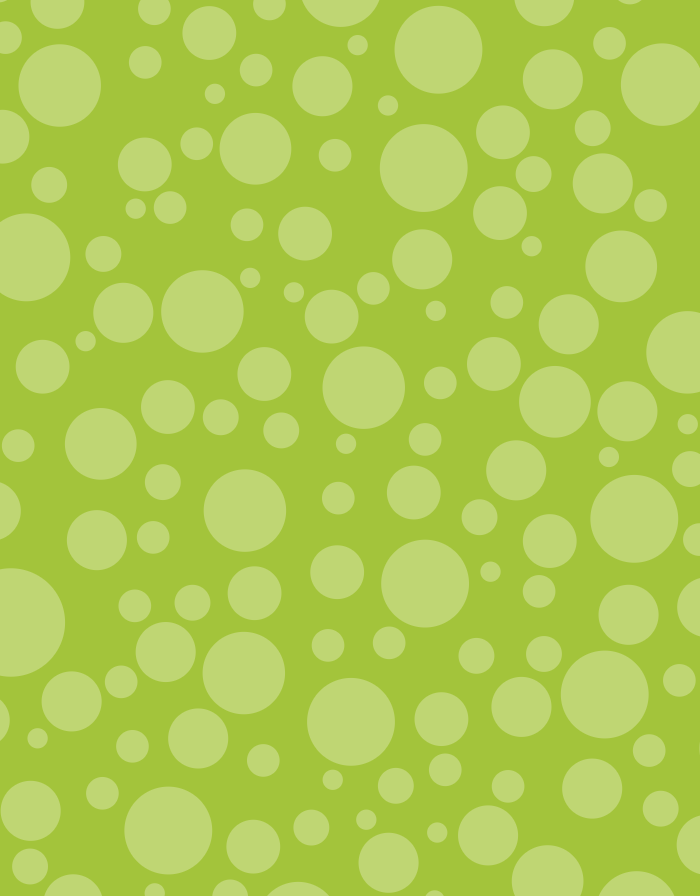
A Shadertoy shader for this pattern:

```glsl
// Pale green discs of mixed sizes scattered without overlap over a flat lime ground.

// Each size class lives on its own turned grid, so no common rows show.
const float LARGE_CELL = 0.2, MEDIUM_CELL = 0.115, SMALL_CELL = 0.075;
const float LARGE_TURN = 0.42, MEDIUM_TURN = 1.1, SMALL_TURN = 0.12;
const vec3 NO_DISC = vec3(-9.0, -9.0, 0.0);

vec3 hash(vec2 cell, float seed) {
    vec3 p = fract(vec3(cell + 57.0, seed + 3.0) * vec3(0.1031, 0.1030, 0.0973));
    p += dot(p, p.yxz + 33.33);
    return fract((p.xxy + p.yxx) * p.zyx);
}

mat2 turn(float angle) {
    float c = cos(angle), s = sin(angle);
    return mat2(c, s, -s, c);
}

vec2 cellAt(vec2 p, float size, float angle) {
    return floor(turn(angle) * p / size);
}

// Random centre that keeps a disc of this radius inside its cell.
vec2 centreIn(vec2 cell, float size, float angle, float radius, vec2 random) {
    vec2 jitter = (2.0 * random - 1.0) * (0.5 * size - radius - 0.003);
    return turn(-angle) * ((cell + 0.5) * size + jitter);
}

// Signed distance to a disc stored as centre and radius.
float discDistance(vec2 p, vec3 disc) {
    return length(p - disc.xy) - disc.z;
}

vec3 largeDisc(vec2 cell) {
    vec3 h = hash(cell, 0.0);
    float radius = h.z < 0.25 ? 0.0605 : h.z < 0.5 ? 0.049 : h.z < 0.75 ? 0.046 : 0.040;
    return vec3(centreIn(cell, LARGE_CELL, LARGE_TURN, radius, h.xy), radius);
}

float largeGap(vec2 p) {
    vec2 home = cellAt(p, LARGE_CELL, LARGE_TURN);
    float gap = 1.0;
    for (int i = 0; i < 9; i++) {
        vec2 cell = home + vec2(i % 3 - 1, i / 3 - 1);
        gap = min(gap, discDistance(p, largeDisc(cell)));
    }
    return gap;
}

// Medium discs take the first try that clears the large ones.
vec3 mediumDisc(vec2 cell) {
    for (int attempt = 0; attempt < 2; attempt++) {
        vec3 h = hash(cell, 11.0 + float(attempt));
        float radius = h.z < 0.5 ? 0.0335 : 0.030;
        vec2 centre = centreIn(cell, MEDIUM_CELL, MEDIUM_TURN, radius, h.xy);
        if (largeGap(centre) > radius + 0.008) return vec3(centre, radius);
    }
    return NO_DISC;
}

// Small discs fill what is left; the last tries use tiny ones.
vec3 smallDisc(vec2 cell) {
    vec2 middle = turn(-SMALL_TURN) * (cell + 0.5) * SMALL_CELL;
    vec2 home = cellAt(middle, MEDIUM_CELL, MEDIUM_TURN);
    vec3 mediums[9];
    for (int i = 0; i < 9; i++)
        mediums[i] = mediumDisc(home + vec2(i % 3 - 1, i / 3 - 1));

    for (int attempt = 0; attempt < 6; attempt++) {
        vec3 h = hash(cell, 23.0 + float(attempt));
        float radius = attempt > 3 ? 0.0113 : h.z < 0.6 ? 0.0182 : 0.0200;
        vec2 centre = centreIn(cell, SMALL_CELL, SMALL_TURN, radius, h.xy);
        float gap = largeGap(centre);
        for (int i = 0; i < 9; i++) gap = min(gap, discDistance(centre, mediums[i]));
        if (gap > radius + 0.007) return vec3(centre, radius);
    }
    return NO_DISC;
}

void mainImage(out vec4 fragColor, in vec2 fragCoord) {
    vec2 p = fragCoord / iResolution.y;

    // Discs stay inside their cells, so one cell per class is enough.
    float d = discDistance(p, largeDisc(cellAt(p, LARGE_CELL, LARGE_TURN)));
    d = min(d, discDistance(p, mediumDisc(cellAt(p, MEDIUM_CELL, MEDIUM_TURN))));
    d = min(d, discDistance(p, smallDisc(cellAt(p, SMALL_CELL, SMALL_TURN))));

    // Flat colours with an edge one pixel wide.
    float cover = clamp(0.5 - d * iResolution.y, 0.0, 1.0);
    vec3 lime = vec3(0.64, 0.77, 0.23), paleGreen = vec3(0.75, 0.84, 0.45);
    fragColor = vec4(mix(lime, paleGreen, cover), 1.0);
}
```
